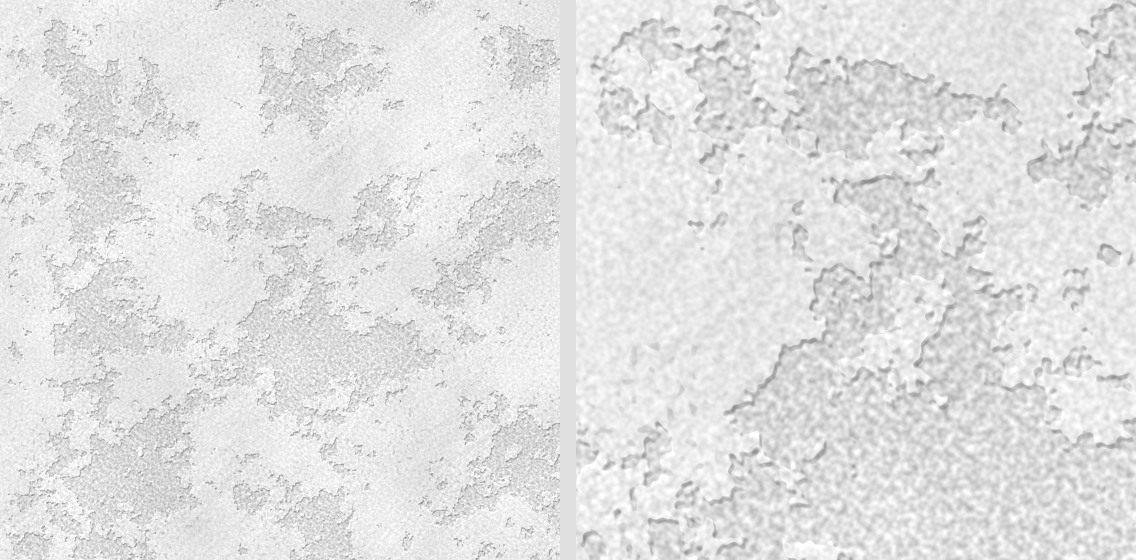
Left, the full canvas; right, a detail of the centre.
This texture is drawn by a three.js fragment shader. Its source:

```glsl
// Pale grey trowelled plaster with flaked, rough recessed patches.
varying vec2 vUv;

const vec3 PLASTER = vec3(0.916);
const vec3 RECESS = vec3(0.848);
const float PATCH_SCALE = 5.0;       // large flaked areas across the canvas
const float FLAKE_SCALE = 24.0;      // islands and ragged edges
const float FLAKE_AMOUNT = 0.60;
const float PATCH_LEVEL = 0.18;      // higher means fewer recesses
const float EDGE_SOFTNESS = 0.05;
const vec2 TO_LIGHT = vec2(-0.0014, 0.0024);
const float SHADOW = 0.17;
const float HIGHLIGHT = 0.05;
const float SMOOTH_GRAIN = 0.10;
const float ROUGH_GRAIN = 0.21;
const float SMUDGE = 0.05;
const float STREAK = 0.045;
const float PINHOLE = 0.10;
const mat2 TURN = mat2(0.8, 0.6, -0.6, 0.8);

vec2 gradientAt(vec2 cell) {
  float angle = 6.2832 * fract(sin(dot(cell, vec2(127.1, 311.7))) * 43758.5);
  return vec2(cos(angle), sin(angle));
}

// Gradient noise, roughly -0.7 to 0.7
float noise(vec2 p) {
  vec2 i = floor(p);
  vec2 f = p - i;
  vec2 u = f * f * f * (f * (f * 6.0 - 15.0) + 10.0);
  float a = dot(gradientAt(i), f);
  float b = dot(gradientAt(i + vec2(1.0, 0.0)), f - vec2(1.0, 0.0));
  float c = dot(gradientAt(i + vec2(0.0, 1.0)), f - vec2(0.0, 1.0));
  float d = dot(gradientAt(i + vec2(1.0, 1.0)), f - vec2(1.0, 1.0));
  return mix(mix(a, b, u.x), mix(c, d, u.x), u.y);
}

float fbm(vec2 p, float gain) {
  float sum = 0.0;
  float amplitude = 1.0;
  for (int i = 0; i < 4; i++) {
    sum += amplitude * noise(p);
    p = TURN * p * 2.03 + 17.3;
    amplitude *= gain;
  }
  return sum;
}

// Broad distribution of worn areas
float wear(vec2 p) {
  vec2 q = p * PATCH_SCALE + 3.7;
  return noise(q) + 0.5 * noise(TURN * q * 2.1 + 8.1);
}

// 1 inside a recess, 0 on the plaster skin
float recess(vec2 p) {
  float field = wear(p) + FLAKE_AMOUNT * fbm(p * FLAKE_SCALE, 0.66);
  return smoothstep(-EDGE_SOFTNESS, EDGE_SOFTNESS, field - PATCH_LEVEL);
}

float grain(vec2 p) {
  vec2 q = TURN * p;
  return 0.75 * noise(q * 165.0 + 5.3) + 0.75 * noise(q * 283.0 + 41.7);
}

// Trowel strokes that bend gently
float strokes(vec2 p) {
  vec2 bend = 0.03 * vec2(noise(p * 3.0), noise(p * 3.0 + 31.0));
  vec2 q = (p + bend) * TURN;
  return noise(q * vec2(11.0, 85.0)) + 0.6 * noise(q * vec2(30.0, 170.0) + 9.0);
}

void main() {
  vec2 p = vUv;
  float worn = wear(p);
  float pit = recess(p);
  float pitTowardLight = recess(p + TO_LIGHT);

  // Base tones with cloudy smudges and strokes on the skin
  vec3 color = mix(PLASTER, RECESS, pit);
  color += SMUDGE * fbm(p * 4.5 + 60.0, 0.6);
  float strokeArea = smoothstep(-0.25, 0.3, noise(p * 4.0 + 23.0));
  color += STREAK * strokes(p) * strokeArea * (1.0 - pit);

  // Grain is coarser near and inside the worn areas
  float roughness = max(pit, 0.45 * smoothstep(-0.2, 0.25, worn));
  color += mix(SMOOTH_GRAIN, ROUGH_GRAIN, roughness) * grain(p);

  // Sparse pinholes gathered in speckled zones
  float speckled = smoothstep(-0.15, 0.3, noise(p * 9.0 + 77.0));
  float holes = smoothstep(0.2, 0.45, noise(p * 140.0 + 12.0));
  color -= PINHOLE * holes * speckled * (1.0 - pit);

  // Flake edges cast a thin shadow and catch light
  float step = pit - pitTowardLight;
  color -= SHADOW * max(step, 0.0);
  color += HIGHLIGHT * max(-step, 0.0);
  color -= 0.04 * 4.0 * pit * (1.0 - pit);

  gl_FragColor = vec4(clamp(color, 0.0, 1.0), 1.0);
}
```
